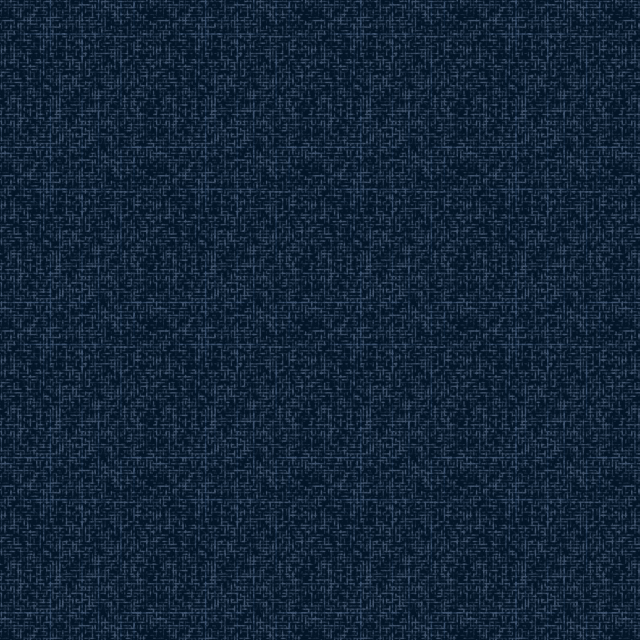
Reproduce this texture procedurally as a WebGL 2 fragment shader.

```glsl
#version 300 es
precision highp float;
// Dark navy woven cloth: fine crossing threads with uneven grain and pale slubs.

#define TILE_SIZE 0.2425    // side of the repeating swatch, in canvas units
#define THREADS 48.0        // threads per swatch, both directions
#define THREAD_WIDTH 0.27   // soft half width, in thread pitches
#define THREAD_LEVEL 0.37   // mean thread brightness
#define FLOAT_CONTRAST 1.25 // light and dark dashes along each thread
#define FLOAT_COUNT 36.0    // dashes per swatch
#define SLUB_LEVEL 0.45     // extra brightness of long pale threads
#define FUZZ 0.40           // fine fibre grain
#define CONTRAST 1.55       // steepness between gaps and threads
#define SHADOW vec3(0.02, 0.09, 0.16)
#define HIGHLIGHT vec3(0.20, 0.27, 0.36)
#define SLUB_TINT vec3(-0.03, 0.01, 0.06)

uniform vec2 u_resolution;
out vec4 fragColor;

float hash(vec2 p, float seed) {
    uvec2 q = uvec2(ivec2(floor(p)));
    uint h = q.x * 1597334677u ^ q.y * 3812015801u ^ uint(seed) * 2798796415u;
    h = (h ^ (h >> 16)) * 2246822519u;
    h = (h ^ (h >> 13)) * 3266489917u;
    return float((h ^ (h >> 16)) >> 8) / 16777216.0;
}

float cornerSlope(vec2 cell, vec2 corner, vec2 local, vec2 period, float seed) {
    float angle = 6.28318 * hash(mod(cell + corner, period), seed);
    return dot(vec2(cos(angle), sin(angle)), local - corner);
}

// Gradient noise that wraps after the given number of cells.
float gradientNoise(vec2 p, vec2 period, float seed) {
    vec2 cell = floor(p);
    vec2 f = p - cell;
    vec2 s = f * f * f * (f * (f * 6.0 - 15.0) + 10.0);
    float bottom = mix(cornerSlope(cell, vec2(0, 0), f, period, seed),
                       cornerSlope(cell, vec2(1, 0), f, period, seed), s.x);
    float top = mix(cornerSlope(cell, vec2(0, 1), f, period, seed),
                    cornerSlope(cell, vec2(1, 1), f, period, seed), s.x);
    return mix(bottom, top, s.y);
}

// One set of parallel threads: x is brightness, y is the slub share.
vec2 threadSet(float across, float along, float pixel, float seed) {
    float position = across * THREADS;
    float id = floor(position);
    float row = id * 2.0 + 0.5;
    vec2 threadSpan = vec2(2.0 * THREADS, 1.0);

    // Soft round profile, widened to stay smooth on small canvases
    float offset = 0.24 * (hash(vec2(id, 3.0), seed) - 0.5);
    float d = position - id - 0.5 - offset;
    float width = length(vec2(THREAD_WIDTH, 0.3 * pixel));
    float profile = THREAD_WIDTH / width * exp(-d * d / (width * width));

    // Short dashes where the thread rises over or dips under
    float dash = gradientNoise(vec2(row, along * FLOAT_COUNT),
                               threadSpan * vec2(1.0, FLOAT_COUNT), seed + 1.0);

    // Long pale stretches on a few threads
    float stretch = gradientNoise(vec2(row, along * 5.0),
                                  threadSpan * vec2(1.0, 5.0), seed + 2.0);
    float rarity = pow(hash(vec2(id, 7.0), seed), 6.0);
    float slub = SLUB_LEVEL * rarity * smoothstep(-0.25, 0.25, stretch);

    float level = THREAD_LEVEL + FLOAT_CONTRAST * dash + 0.18 * stretch;
    return profile * vec2(max(level, 0.0) + slub, slub);
}

void main() {
    float side = min(u_resolution.x, u_resolution.y);
    vec2 swatch = fract(gl_FragCoord.xy / side / TILE_SIZE);
    float pixel = THREADS / (TILE_SIZE * side);

    // Warp and weft
    vec2 warp = threadSet(swatch.x, swatch.y, pixel, 11.0);
    vec2 weft = threadSet(swatch.y, swatch.x, pixel, 29.0);
    float light = max(warp.x, weft.x) + 0.3 * min(warp.x, weft.x);

    // Broad wear and fine fibres
    float wear = gradientNoise(swatch * 5.0, vec2(5.0), 41.0);
    float fibre = gradientNoise(swatch * 80.0, vec2(80.0), 53.0);
    light = light * (1.0 + 0.2 * wear) + FUZZ * fibre * (0.25 + light);

    // Deep gaps, crisp threads
    light = CONTRAST * (light - 0.33) + 0.29;
    vec3 color = mix(SHADOW, HIGHLIGHT, clamp(light, -0.04, 1.3));
    color += SLUB_TINT * max(warp.y, weft.y);
    fragColor = vec4(color, 1.0);
}
```
